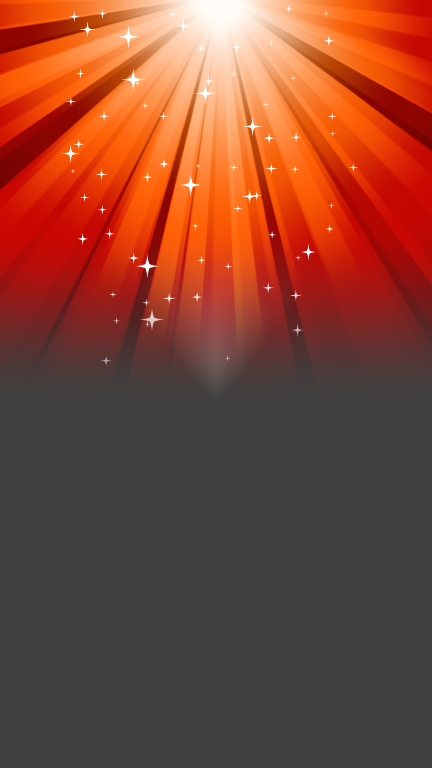
Give the GLSL for this background, as a WebGL 2 fragment shader.

```glsl
#version 300 es
precision highp float;
// Fiery light rays fan down from the top edge, with sparkles, fading into plain grey.

uniform vec2 u_resolution;
out vec4 outColor;

const vec3 GREY = vec3(0.252, 0.25, 0.25);
const vec3 WHITE = vec3(1.0, 0.99, 0.97);
const vec3 PEACH = vec3(1.0, 0.82, 0.70);
const vec3 APRICOT = vec3(1.0, 0.62, 0.36);
const vec3 ORANGE = vec3(1.0, 0.38, 0.02);
const vec3 RED = vec3(0.79, 0.03, 0.01);
const vec3 MAROON = vec3(0.55, 0.01, 0.02);

// Each ray: centre angle from straight down, half width (degrees), tone.
const int RAY_COUNT = 15;
const vec3 RAYS[RAY_COUNT] = vec3[](
    vec3(-78.0, 3.0, -1.0), vec3(-66.5, 3.5, 0.4), vec3(-52.0, 3.4, -0.85),
    vec3(-42.0, 4.0, 0.25), vec3(-26.5, 0.4, -0.6), vec3(-20.0, 3.5, 0.3),
    vec3(-14.7, 1.1, -0.9), vec3(-11.5, 2.1, 0.45), vec3(-8.0, 0.25, -0.6),
    vec3(-5.5, 2.0, 0.45), vec3(4.8, 2.3, 0.5), vec3(12.5, 1.2, -0.9),
    vec3(25.0, 4.5, 0.25), vec3(33.5, 2.5, -0.4), vec3(57.0, 3.6, -1.0));

float hash(vec2 p, float seed) {
    vec3 q = fract(vec3(p, seed) * vec3(0.1031, 0.1030, 0.0973));
    q += dot(q, q.yzx + 33.33);
    return fract((q.x + q.y) * q.z);
}

// Heat ramp running outwards from the light source.
vec3 heat(float t) {
    vec3 c = mix(WHITE, PEACH, smoothstep(0.04, 0.16, t));
    c = mix(c, APRICOT, smoothstep(0.12, 0.28, t));
    c = mix(c, ORANGE, smoothstep(0.22, 0.42, t));
    c = mix(c, RED, smoothstep(0.38, 0.64, t));
    return mix(c, MAROON, smoothstep(0.65, 1.15, t));
}

// Summed tone of all rays at an angle; blur is the edge width in degrees.
float rayTone(float angle, float blur) {
    float tone = 0.10 * clamp(sin(angle * 0.55 + 1.0) * 5.0, -1.0, 1.0);
    for (int i = 0; i < RAY_COUNT; i++) {
        float d = abs(angle - RAYS[i].x) - RAYS[i].y;
        tone += RAYS[i].z * smoothstep(blur, -blur, d);
    }
    return tone;
}

vec3 rayColor(vec2 p, vec2 source, float pixel) {
    vec2 d = p - source;
    float r = length(d);
    float angle = degrees(atan(d.x, d.y));
    float blur = degrees(pixel / max(r, pixel)) + 0.05;
    float tone = rayTone(angle, blur) * smoothstep(0.04, 0.35, r);
    float reach = 1.0 + 0.5 * max(tone, 0.0) + 0.3 * min(tone, 0.0);
    reach += 0.18 * exp(-angle * angle / 300.0);
    reach -= 0.22 * smoothstep(62.0, 76.0, angle);
    return heat(r / reach) * (1.0 + 0.32 * min(tone, 0.0));
}

// One tapering bar, running along x.
float sparkleArm(vec2 d, float size, float pixel) {
    d = abs(d);
    float taper = max(1.0 - d.x / size, 0.0);
    float halfWidth = 0.22 * size * taper * taper;
    float cover = clamp((halfWidth - d.y) / pixel + 0.5, 0.0, 1.0);
    return cover * smoothstep(size, size * 0.7, d.x);
}

// Jittered sparkles on a grid, kept inside a funnel below the light.
float sparkles(vec2 p, float cell, float chance, vec2 sizes, float seed, float pixel) {
    vec2 id = floor(p / cell);
    vec2 jitter = vec2(hash(id, seed), hash(id, seed + 3.0)) - 0.5;
    vec2 centre = (id + 0.5 + 0.5 * jitter) * cell;
    float size = mix(sizes.x, sizes.y, hash(id, seed + 7.0));
    float halfSpan = mix(0.34, 0.24, smoothstep(0.35, 0.8, centre.y));
    float inside = step(abs(centre.x - 0.48), halfSpan) * step(centre.y, 0.84);
    float present = step(hash(id, seed + 11.0), chance) * inside;
    vec2 d = p - centre;
    return present * max(sparkleArm(d, size, pixel), sparkleArm(d.yx, size, pixel));
}

// Pale cone that narrows to a point where the rays end.
float coneGlow(vec2 p) {
    float width = max(0.95 - p.y, 0.0) * 0.75;
    float side = max(1.0 - abs(p.x - 0.5) / max(width, 0.001), 0.0);
    return side * smoothstep(0.5, 0.76, p.y) * smoothstep(0.95, 0.82, p.y);
}

void main() {
    // Canvas widths, measured down from the top left.
    vec2 p = vec2(gl_FragCoord.x, u_resolution.y - gl_FragCoord.y) / u_resolution.x;
    float pixel = 1.0 / u_resolution.x;

    // Rays sinking into grey
    vec3 color = rayColor(p, vec2(0.512, -0.012), pixel);
    color = mix(color, GREY, smoothstep(0.53, 0.94, p.y));
    color += coneGlow(p) * vec3(0.13, 0.14, 0.14);

    // Large and small sparkles
    float light = sparkles(p, 0.13, 0.42, vec2(0.018, 0.031), 2.0, pixel);
    light = max(light, sparkles(p, 0.072, 0.6, vec2(0.007, 0.016), 23.0, pixel));
    float dim = 1.0 - 0.45 * smoothstep(0.6, 0.84, p.y);
    color = mix(color, vec3(1.0), light * dim);

    outColor = vec4(clamp(color, 0.0, 1.0), 1.0);
}
```
